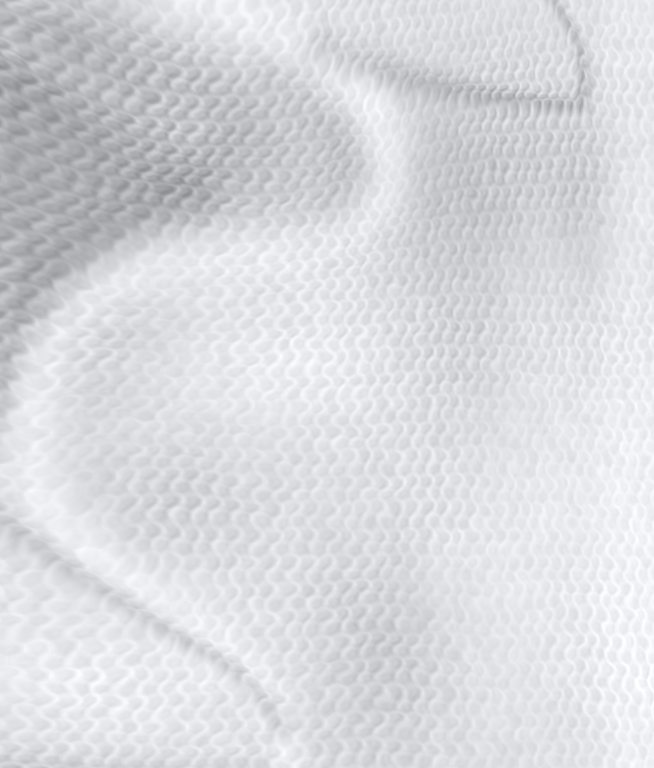
A Shadertoy shader for this texture:

```glsl
const vec2 CELL_FREQ = vec2(38.0, 50.0);  // about 38 cells across, 58 rows down
const float BASE_TONE = 0.875;
const vec3 COOL_TINT = vec3(-0.002, 0.002, 0.014);

float hash(vec2 p) {
    vec3 v = fract(vec3(p.xyx) * 0.1031);
    v += dot(v, v.yzx + 33.33);
    return fract((v.x + v.y) * v.z);
}

float noise(vec2 p) {
    vec2 i = floor(p), f = fract(p);
    f = f * f * (3.0 - 2.0 * f);
    return mix(mix(hash(i), hash(i + vec2(1, 0)), f.x),
               mix(hash(i + vec2(0, 1)), hash(i + vec2(1, 1)), f.x), f.y);
}

// Soft elliptical patch of light or shade
float patchTone(vec2 p, vec2 center, vec2 radius) {
    vec2 d = (p - center) / radius;
    return exp(-dot(d, d));
}

// Soft stroke along a quadratic curve, tapering from width.x to width.y
float fold(vec2 p, vec2 a, vec2 b, vec2 c, vec2 width) {
    const int STEPS = 12;
    float nearest = 1e3;
    vec2 from = a;
    for (int i = 1; i <= STEPS; i++) {
        float t = float(i) / float(STEPS);
        vec2 to = mix(mix(a, b, t), mix(b, c, t), t);
        vec2 dir = to - from;
        float h = clamp(dot(p - from, dir) / dot(dir, dir), 0.0, 1.0);
        float w = mix(width.x, width.y, t - (1.0 - h) / float(STEPS));
        nearest = min(nearest, length(p - from - dir * h) / w);
        from = to;
    }
    return exp(-nearest * nearest);
}

// Broad light and shade of the draped cloth
float drapeTone(vec2 p) {
    float tone = BASE_TONE;
    tone -= 0.19 * patchTone(p, vec2(-0.03, 0.75), vec2(0.23, 0.22));
    tone -= 0.13 * patchTone(p, vec2(0.26, 0.82), vec2(0.20, 0.10));
    tone -= 0.13 * patchTone(p, vec2(0.01, 0.93), vec2(0.20, 0.09));
    tone -= 0.09 * patchTone(p, vec2(0.63, 0.78), vec2(0.14, 0.14));
    tone -= 0.05 * patchTone(p, vec2(0.76, 0.73), vec2(0.04, 0.12));
    tone -= 0.05 * patchTone(p, vec2(0.60, 0.54), vec2(0.08, 0.14));
    tone -= 0.08 * patchTone(p, vec2(0.50, 0.15), vec2(0.09, 0.15));
    tone -= 0.05 * patchTone(p, vec2(0.23, 0.33), vec2(0.12, 0.09));
    tone -= 0.14 * patchTone(p, vec2(0.08, -0.03), vec2(0.22, 0.04));
    tone += 0.05 * patchTone(p, vec2(0.34, 0.51), vec2(0.18, 0.09));
    tone += 0.06 * patchTone(p, vec2(0.14, 0.12), vec2(0.16, 0.08));
    tone += 0.04 * patchTone(p, vec2(0.75, 0.25), vec2(0.16, 0.24));
    tone += 0.045 * smoothstep(0.74, 0.83, p.x);

    // Shadow behind the rolled edge
    tone -= 0.10 * fold(p, vec2(-0.01, 0.48), vec2(0.02, 0.66), vec2(0.24, 0.74), vec2(0.045, 0.05));
    tone -= 0.05 * fold(p, vec2(0.36, 0.91), vec2(0.50, 0.83), vec2(0.43, 0.71), vec2(0.03));

    // Lit roll winding from top to bottom
    float roll = fold(p, vec2(0.24, 1.01), vec2(0.50, 0.93), vec2(0.508, 0.785), vec2(0.055, 0.03));
    roll = max(roll, fold(p, vec2(0.508, 0.785), vec2(0.508, 0.665), vec2(0.30, 0.66), vec2(0.03, 0.05)));
    roll = max(roll, fold(p, vec2(0.30, 0.66), vec2(0.045, 0.655), vec2(0.04, 0.414), vec2(0.05, 0.035)));
    roll = max(roll, fold(p, vec2(0.04, 0.414), vec2(0.045, 0.31), vec2(0.195, 0.222), vec2(0.035)));
    roll = max(roll, fold(p, vec2(0.195, 0.222), vec2(0.365, 0.14), vec2(0.378, -0.01), vec2(0.035, 0.02)));
    tone = mix(tone, 0.93, 0.9 * roll);
    tone += 0.07 * fold(p, vec2(-0.01, 0.96), vec2(0.08, 0.90), vec2(0.24, 0.83), vec2(0.02, 0.04));

    // Narrow dark creases
    float crease = fold(p, vec2(-0.01, 0.33), vec2(0.10, 0.25), vec2(0.23, 0.172), vec2(0.018, 0.011));
    crease = max(crease, fold(p, vec2(0.23, 0.172), vec2(0.34, 0.12), vec2(0.365, 0.05), vec2(0.011, 0.014)));
    crease = max(crease, fold(p, vec2(0.42, 0.94), vec2(0.55, 0.875), vec2(0.755, 0.863), vec2(0.028, 0.009)));
    crease = max(crease, fold(p, vec2(0.755, 0.863), vec2(0.775, 0.94), vec2(0.71, 1.01), vec2(0.010, 0.007)));
    return tone - 0.10 * crease + 0.035 * (noise(p * 7.0) - 0.5);
}

// Bend the weave so that it follows the cloth; cells tighten away from the middle
vec2 drapeWarp(vec2 p, float tone) {
    float behind = patchTone(p, vec2(0.05, 0.85), vec2(0.34, 0.24));
    vec2 q = p + 0.018 * vec2(noise(p * 5.0), noise(p * 5.0 + 19.0));
    q.x += 0.9 * pow(p.x - 0.36, 3.0);
    q.x += 0.25 * p.y * smoothstep(0.35, 0.85, p.x) - 0.08 * p.y;
    q.y += 0.10 * (tone - BASE_TONE) + 0.38 * p.x * behind;
    return q;
}

// Honeycomb with wavy lengthwise threads: x = height, y = random value of the cell
vec2 weave(vec2 p) {
    const vec2 pitch = vec2(1.0, 1.7320);
    vec2 a = mod(p, pitch) - 0.5 * pitch;
    vec2 b = mod(p - 0.5 * pitch, pitch) - 0.5 * pitch;
    vec2 g = dot(a, a) < dot(b, b) ? a : b;
    float edge = 0.5 - max(abs(g.x), dot(abs(g), vec2(0.5, 0.866)));
    float thread = abs(fract(p.x + 0.25 - 0.22 * cos(6.2832 * p.y / pitch.y)) - 0.5);
    float height = 0.55 * (1.0 - smoothstep(0.0, 0.26, edge)) + 0.6 * (1.0 - smoothstep(0.03, 0.30, thread));
    vec2 id = floor((p - g) * vec2(2.0, 1.1547) + 0.5);
    return vec2(height, hash(id));
}

void mainImage(out vec4 fragColor, in vec2 fragCoord) {
    vec2 p = fragCoord / iResolution.y;
    float tone = drapeTone(p);
    vec2 q = drapeWarp(p, tone) * CELL_FREQ;
    q += 0.35 * (vec2(noise(q * 0.9), noise(q * 0.9 + 41.0)) - 0.5);

    // Threads catch light in bright cloth and cast relief in shade
    vec2 cell = weave(q);
    vec2 toLight = vec2(-0.12, 0.13);
    float relief = weave(q + toLight).x - weave(q - toLight).x;
    float shade = smoothstep(0.92, 0.74, tone);
    float wear = mix(0.45, 1.3, noise(p * 9.0 + 7.0));
    tone += wear * (mix(0.040, 0.020, shade) * (cell.x - 0.4) + mix(0.022, 0.070, shade) * relief);
    tone += 0.022 * (cell.y - 0.5);
    tone += 0.030 * (noise(q * vec2(3.5, 2.2)) - 0.5);

    fragColor = vec4(clamp(vec3(tone) + COOL_TINT, 0.0, 1.0), 1.0);
}
```
